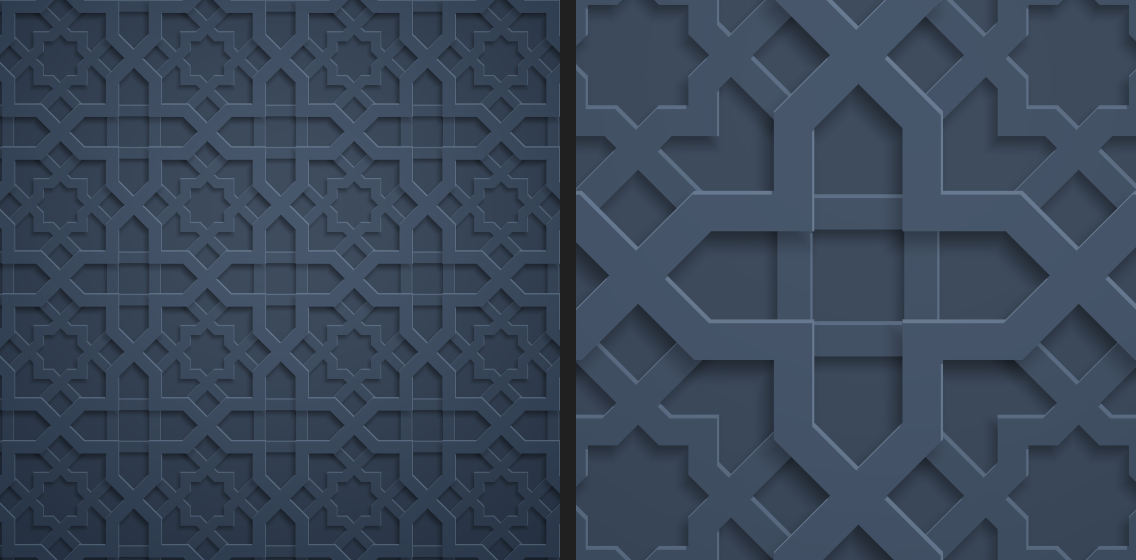
Left, the full canvas; right, a detail of the centre.
Write a Shadertoy shader that draws this pattern.

```glsl
// Draws a relief lattice of interlaced eight-pointed stars in slate blue.

const float REPEATS = 3.813;
const vec2 LIGHT = vec2(0.5, 0.866); // towards the light, upper right

// Folds the plane into one quarter of a cell; the star centre is the origin
vec2 foldCell(vec2 p) {
    return abs(fract(p + 0.5) - 0.5);
}

// Union of an upright and a diagonal square, both with the same half side
float star(vec2 q, float halfSide) {
    return min(max(q.x, q.y), (q.x + q.y) * 0.7071) - halfSide;
}

// Raised star outlines, which meet in an X at the cell edges
float upperBands(vec2 p) {
    vec2 q = foldCell(p);
    return max(star(q, 0.400), -star(q, 0.308));
}

// Lower star ring with crossing spokes, and square frames at the cell corners
float lowerBands(vec2 p) {
    vec2 q = foldCell(p);
    float spokes = abs(abs(q.x - q.y) * 0.7071 - 0.149) - 0.035;
    float ring = min(star(q, 0.184), spokes);
    ring = max(max(ring, star(q, 0.35)), -star(q, 0.114));
    vec2 corner = 0.5 - q;
    float frame = abs(max(corner.x, corner.y) - 0.144) - 0.040;
    return min(ring, frame);
}

float coverage(float dist, float pixel) {
    return smoothstep(0.6 * pixel, -0.6 * pixel, dist);
}

void mainImage(out vec4 fragColor, in vec2 fragCoord) {
    vec2 uv = fragCoord / iResolution.xy;
    vec2 p = uv * REPEATS - vec2(0.412, 0.417);
    float pixel = REPEATS / iResolution.y;

    // Layer masks and thin rims on the edges that face the light
    float upper = coverage(upperBands(p), pixel);
    float lower = coverage(lowerBands(p), pixel);
    vec2 rimStep = LIGHT * 0.010;
    float upperRim = upper * (1.0 - coverage(upperBands(p + rimStep), pixel));
    float lowerRim = lower * (1.0 - coverage(lowerBands(p + rimStep), pixel));

    // Soft shadows thrown away from the light
    float upperShadow = smoothstep(0.035, -0.045, upperBands(p + LIGHT * 0.036));
    float lowerShadow = smoothstep(0.025, -0.035, lowerBands(p + LIGHT * 0.026));

    // Broad glow, brightest a little above the middle
    vec2 fromGlow = uv - vec2(0.52, 0.62);
    float glow = exp(-2.3 * dot(fromGlow, fromGlow));
    vec3 base = mix(vec3(0.12, 0.17, 0.24), vec3(0.28, 0.34, 0.42), glow);

    // Floor, lower bands, then upper bands
    vec3 color = base * 0.88 * (1.0 - 0.38 * lowerShadow);
    color = mix(color, base * 0.96, lower);
    color += vec3(0.10, 0.11, 0.12) * lowerRim;
    color *= 1.0 - 0.45 * upperShadow * (1.0 - 0.35 * lower);
    color = mix(color, base, upper);
    color += vec3(0.13, 0.14, 0.15) * upperRim;

    fragColor = vec4(color, 1.0);
}
```
